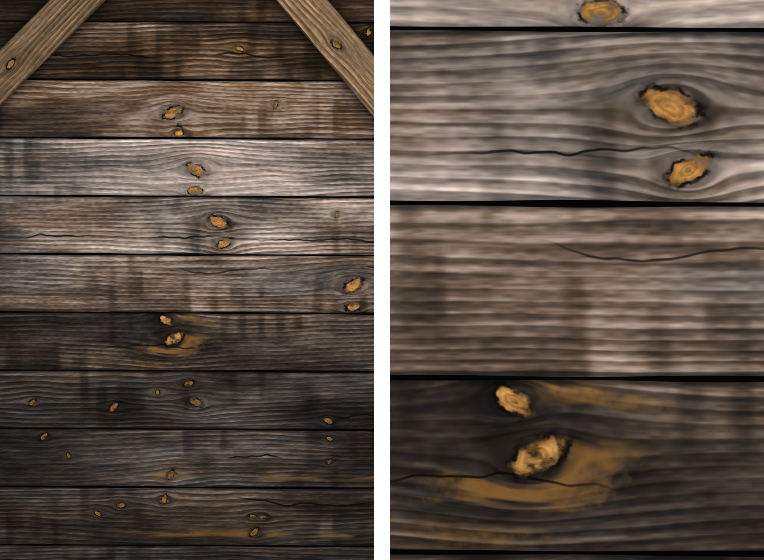
Left, the full canvas; right, a detail of the centre.
Reproduce this texture procedurally as a Shadertoy shader.

```glsl
#define PLANK_HEIGHT 0.1039
#define FIRST_GAP 0.039
#define GAP_WIDTH 0.0015
#define RING_DENSITY 125.0
#define GRAIN_CONTRAST 1.25
#define KNOT_SIZE 0.0145
#define BRACE_HALF_WIDTH 0.0356
#define WARM_WOOD vec3(1.0, 0.76, 0.56)
#define GREY_WOOD vec3(1.0, 0.91, 0.85)
#define OCHRE vec3(0.62, 0.44, 0.23)
#define SOOT vec3(0.045, 0.037, 0.035)

float hash(vec2 p) {
    return fract(sin(dot(p, vec2(127.1, 311.7))) * 43758.5);
}

float noise(vec2 p) {
    vec2 i = floor(p), f = fract(p);
    f = f * f * (3.0 - 2.0 * f);
    return mix(mix(hash(i), hash(i + vec2(1, 0)), f.x),
               mix(hash(i + vec2(0, 1)), hash(i + vec2(1, 1)), f.x), f.y);
}

float fbm(vec2 p) {
    float sum = 0.0, amp = 0.5;
    for (int k = 0; k < 4; k++) {
        sum += amp * noise(p);
        p = p * 2.03 + 11.7;
        amp *= 0.5;
    }
    return sum;
}

// Signed brightness of thin dark growth rings, streaks and fibres along x
float grain(vec2 q) {
    float warp = 3.0 * noise(q * vec2(2.6, 14.0)) + 0.6 * noise(q * vec2(14.0, 45.0));
    float phase = fract(q.y * RING_DENSITY + warp);
    float ring = smoothstep(0.0, 0.75, phase) * (1.0 - smoothstep(0.82, 1.0, phase));
    float ringStrength = 0.12 + 0.5 * noise(q * vec2(4.0, 26.0) + 5.0);
    float streaks = noise(q * vec2(3.0, 75.0)) - 0.5;
    float fibres = fbm(q * vec2(24.0, 300.0)) - 0.47;
    float specks = noise(q * vec2(150.0, 520.0)) - 0.5;
    return (ring - 0.55) * ringStrength + 0.22 * streaks + 0.75 * fibres + 0.25 * specks;
}

// Bends the grain around a knot and keeps the nearest normalised distance
void addKnot(vec2 d, float radius, float tilt, inout float flow, inout float nearest) {
    vec2 s = d * vec2(0.6, 1.0);
    flow -= d.y * radius * radius * 1.6 / (dot(s, s) + 0.6 * radius * radius);
    d = mat2(cos(tilt), sin(tilt), -sin(tilt), cos(tilt)) * d;
    float wobble = 0.65 + 0.7 * fbm(d * 2.2 / radius + tilt * 9.0);
    nearest = min(nearest, length(d * vec2(0.75, 1.45)) / (radius * wobble));
}

// Faded heart with a broken dark rim and a soft stain around it
vec3 paintKnot(vec3 col, vec2 p, float e, float light) {
    float wear = fbm(p * vec2(110.0, 160.0));
    vec3 heart = OCHRE * light * (0.45 + 1.1 * wear + 0.08 * sin(e * 20.0 + wear * 6.0));
    col *= 1.0 - 0.35 * exp(-max(e - 1.0, 0.0) * 1.2);
    col = mix(col, heart, (1.0 - smoothstep(0.7, 1.05, e)) * smoothstep(0.15, 0.45, wear));
    float rim = exp(-pow((e - 1.0) / 0.16, 2.0));
    return mix(col, SOOT, rim * smoothstep(0.3, 0.6, wear) * 0.85);
}

vec3 planks(vec2 p, float px) {
    float y = (p.y - FIRST_GAP - 0.005 * (p.x - 0.33)) / PLANK_HEIGHT;
    float id = floor(y), v = fract(y);
    float flow = p.y, e = 20.0;

    // One large knot with a companion on the middle rows, small ones scattered
    bool hasMain = id > 0.5 && id < 6.5;
    vec2 mainKnot = vec2(0.31 + 0.04 * mod(id - 1.0, 4.0) + (id == 4.0 ? 0.2 : 0.0),
                         0.4 + 0.22 * hash(vec2(id, 3.0)));
    for (int j = 0; j < 7; j++) {
        vec2 key = vec2(id, float(j) * 3.7 + 1.0);
        float h = hash(key + 0.5), tilt = 3.0 * hash(key + 7.1) - 0.8;
        vec2 c = vec2(hash(key) * 0.667, 0.12 + 0.76 * h);
        float radius = mix(0.004, 0.008, hash(key + 2.3));
        bool present = hash(key + 9.4) < (id > 5.5 ? 0.7 : 0.2);
        if (j < 2 && hasMain) {
            c = mainKnot + float(j) * vec2(0.028 * (h - 0.6), h > 0.4 ? 0.36 : -0.32);
            radius = KNOT_SIZE * (j == 0 ? 1.0 : 0.75) * (id > 5.5 ? 0.7 : 1.0);
            present = true;
        }
        if (present) addKnot((vec2(p.x, v) - c) * vec2(1.0, PLANK_HEIGHT), radius, tilt, flow, e);
    }
    vec2 q = vec2(p.x + id * 7.3, flow);

    // Row brightness, weather stains, drips and falloff toward the sides
    float tone = 0.235 + 0.42 * exp(-pow((id - 2.5) / 1.75, 2.0));
    float stain = fbm(q * vec2(5.0, 19.0) + 3.0);
    float drips = smoothstep(0.4, 0.9, noise(vec2(q.x * 60.0, p.y * 14.0)))
                * smoothstep(0.4, 0.6, noise(q * vec2(7.0, 9.0) + 8.0));
    tone *= mix(0.62, 1.18, smoothstep(0.25, 0.62, stain)) * (1.0 - 0.3 * drips);
    tone *= 1.1 - 0.36 * pow(abs(p.x - 0.38) / 0.36, 2.4);
    tone *= exp(GRAIN_CONTRAST * grain(q));
    tone = tone / (1.0 + 0.45 * max(tone - 0.5, 0.0));

    // Middle tones stay warm, bleached and sooty ones turn grey
    float rust = smoothstep(0.35, 0.65, fbm(q * vec2(4.0, 24.0) + 31.0));
    float warmth = rust * 0.5 + 0.6 * (1.0 - smoothstep(0.8, 2.0, id))
                 + 0.25 * step(4.5, id) * step(id, 5.5);
    warmth *= 1.0 - 0.7 * smoothstep(0.42, 0.62, tone);
    vec3 col = tone * mix(GREY_WOOD, WARM_WOOD, clamp(warmth, 0.0, 1.0));

    // Ochre scuffs beside knots and along the low rows
    float scuff = smoothstep(0.42, 0.62, fbm(q * vec2(13.0, 90.0)));
    float nearKnot = (1.0 - smoothstep(1.5, 5.0, e)) * (id == 5.0 ? 1.0 : 0.15);
    float lowBand = step(6.5, id) * step(id, 8.5) * exp(-pow((v - 0.8) / 0.06, 2.0))
                  * smoothstep(0.1, 0.3, p.x);
    col = mix(col, OCHRE * 0.9, scuff * clamp(nearKnot + 0.6 * lowBand, 0.0, 1.0));

    // Short wandering hairline cracks
    float crackLine = 0.2 + 0.6 * hash(vec2(id, 8.0)) + 0.3 * (fbm(vec2(q.x * 14.0, id)) - 0.47);
    float crack = 1.0 - smoothstep(0.0002, 0.0007 + px, abs(v - crackLine) * PLANK_HEIGHT);
    col = mix(col, SOOT, 0.8 * crack * smoothstep(0.5, 0.7, noise(vec2(q.x * 9.0, id + 4.0))));
    col = paintKnot(col, p, e, id > 5.5 ? 0.75 : 1.05);

    // Rounded board edges and the dark gap between boards
    float edge = min(v, 1.0 - v) * PLANK_HEIGHT;
    col *= 0.65 + 0.35 * smoothstep(0.0, 0.007, edge);
    col *= 1.0 + 0.2 * exp(-pow((v - 0.06) / 0.03, 2.0));
    float gap = GAP_WIDTH * (0.5 + noise(vec2(p.x * 12.0, floor(y + 0.5))));
    return mix(SOOT * 0.4, col, smoothstep(gap - 0.5 * px, gap + 0.5 * px, edge));
}

// Diagonal beam starting at the top edge, with a soft shadow below it
vec3 brace(vec3 col, vec2 p, float startX, vec2 dir, float knotAt, float light, float px) {
    vec2 d = p - vec2(startX, 0.0);
    vec2 b = vec2(dot(d, dir), dot(d, vec2(-dir.y, dir.x)));
    float edge = BRACE_HALF_WIDTH - abs(b.y), flow = b.y, e = 20.0;
    addKnot(b - vec2(knotAt, 0.004), 0.008, 0.2, flow, e);
    float tone = light * exp(0.9 * grain(vec2(b.x + startX * 9.0, flow + 2.0)));
    vec3 wood = paintKnot(tone * vec3(1.0, 0.81, 0.60), b, e, 0.85);
    wood *= 0.65 + 0.35 * smoothstep(0.0, 0.004, edge);
    col *= 1.0 - 0.55 * exp(-max(-edge, 0.0) * 85.0);
    return mix(col, wood, smoothstep(-0.5 * px, 0.5 * px, edge));
}

void mainImage(out vec4 fragColor, in vec2 fragCoord) {
    float px = 1.0 / iResolution.y;
    vec2 p = vec2(fragCoord.x, iResolution.y - fragCoord.y) * px;
    vec3 col = planks(p, px);
    col = brace(col, p, 0.139, vec2(-0.707, 0.707), 0.165, 0.43, px);
    col = brace(col, p, 0.539, vec2(0.642, 0.767), 0.10, 0.52, px);
    fragColor = vec4(clamp(col, 0.0, 1.0), 1.0);
}
```
